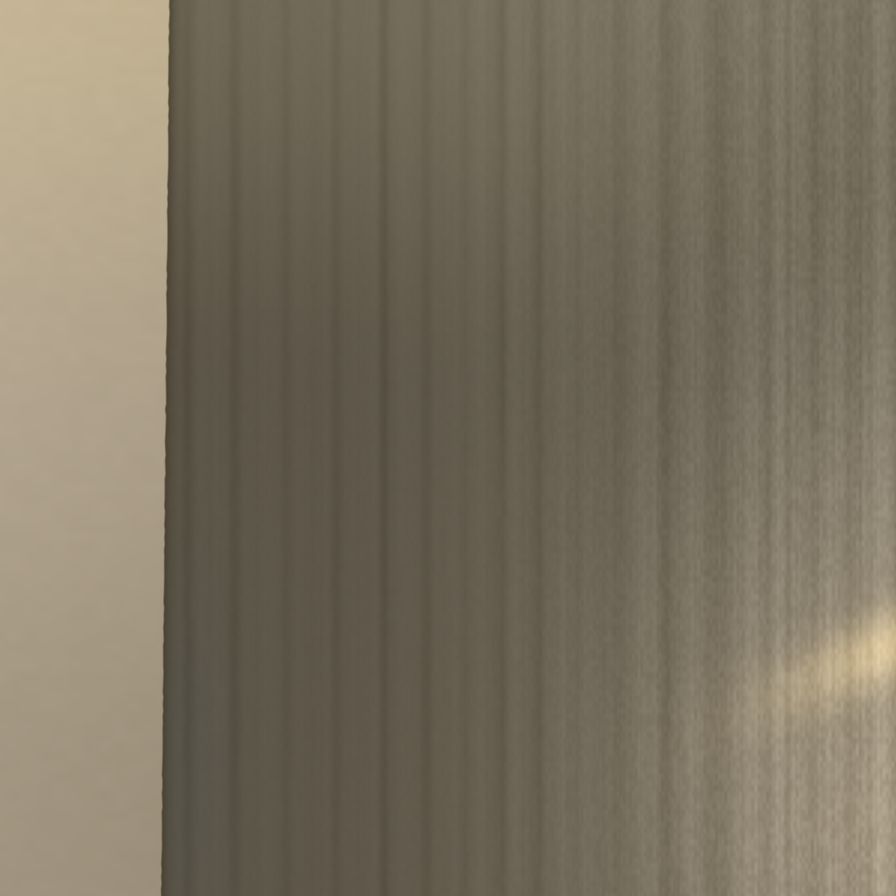
Reproduce this texture procedurally as a WebGL 1 fragment shader.

```glsl
precision highp float;
// Brushed metal beside a smooth pale panel, split by a thin dark seam.
// Warped periodic grooves and layered sine lines form the brushing;
// Gaussian lobes light the lower right, with a warm slanted highlight.

uniform vec2 u_resolution;

const vec3 PANEL_TOP = vec3(0.765, 0.705, 0.580);
const vec3 PANEL_MIDDLE = vec3(0.690, 0.637, 0.550);
const vec3 PANEL_BOTTOM = vec3(0.620, 0.570, 0.490);
const vec3 METAL = vec3(0.365, 0.338, 0.284);
const vec3 SEAM = vec3(0.245, 0.215, 0.150);
const vec3 SHEEN = vec3(0.240, 0.218, 0.192);
const vec3 HIGHLIGHT = vec3(0.250, 0.210, 0.125);
const float SEAM_BASE = 0.180;
const float SEAM_LEAN = 0.009;
const float GROOVE_SPACING = 0.0482;
const float GROOVE_START = 0.271;
const float GROOVE_DEPTH = 0.045;
const float LINE_DEPTH = 0.020;
const float GRAIN_DEPTH = 0.030;
const float TAU = 6.2831853;

float hash(vec2 p) {
  p = fract(p * vec2(0.1031, 0.1137));
  p += dot(p, p.yx + 33.33);
  return fract((p.x + p.y) * p.x * 17.0);
}

float valueNoise(vec2 p) {
  vec2 cell = floor(p);
  vec2 f = fract(p);
  f = f * f * (3.0 - 2.0 * f);
  float low = mix(hash(cell), hash(cell + vec2(1.0, 0.0)), f.x);
  float high = mix(hash(cell + vec2(0.0, 1.0)), hash(cell + 1.0), f.x);
  return mix(low, high, f.y);
}

float lobe(vec2 offset, vec2 radius) {
  vec2 q = offset / radius;
  return exp(-dot(q, q));
}

// Broad grooves: even spacing bent by a slow sine, uneven in depth.
float grooves(vec2 p) {
  float x = p.x + 0.0015 * (valueNoise(p * vec2(20.0, 60.0)) - 0.5);
  x -= 0.013 * sin(TAU * (x - 0.319) / 0.482);
  float phase = (x - GROOVE_START) / GROOVE_SPACING;
  float index = floor(phase + 0.5);
  float d = (phase - index) * GROOVE_SPACING;
  float depth = 0.55 + 0.45 * cos(TAU * (index - 3.0) / 3.5);
  float fade = 0.65 + 0.35 * valueNoise(vec2(index * 7.0, p.y * 5.0));
  return (0.35 + 0.65 * depth) * fade * exp(-d * d / 0.00004);
}

// Fine brushing: sines of rising frequency that drift slightly with height.
float brushLines(vec2 p) {
  float sum = 0.0;
  float frequency = 90.0;
  float weight = 0.5;
  for (int i = 0; i < 5; i++) {
    float drift = 0.35 * sin(p.y * 5.0 + float(i) * 2.1);
    float bend = 1.8 * sin(p.x * frequency * 0.37 + float(i));
    sum += weight * sin(p.x * frequency + bend + drift);
    frequency *= 1.71;
    weight *= 0.83;
  }
  return sum;
}

vec3 panelColor(vec2 p) {
  vec3 color = mix(PANEL_BOTTOM, PANEL_MIDDLE, smoothstep(0.0, 0.65, p.y));
  color = mix(color, PANEL_TOP, smoothstep(0.5, 1.05, p.y));
  float mottling = valueNoise(p * vec2(60.0, 90.0)) - 0.5;
  return color - 0.10 * (p.x - 0.09) + 0.010 * mottling;
}

vec3 metalColor(vec2 p) {
  // Ambient gradients
  vec3 color = METAL;
  color += vec3(0.080, 0.077, 0.062) * smoothstep(0.55, 1.05, p.y);
  color += vec3(0.045, 0.046, 0.042) * smoothstep(0.25, 0.80, p.x);
  color += vec3(-0.010, 0.0, 0.014) * lobe(p - vec2(0.19, 0.15), vec2(0.08, 0.25));

  // Reflected light
  float sheen = lobe(p - vec2(1.04, 0.08), vec2(0.30, 0.38));
  float haze = lobe(p - vec2(1.05, 0.52), vec2(0.20, 0.22));
  vec2 axis = normalize(vec2(0.90, 0.40));
  vec2 offset = p - vec2(1.02, 0.29);
  vec2 local = vec2(dot(offset, axis), dot(offset, vec2(-axis.y, axis.x)));
  float highlight = lobe(local, vec2(0.15, 0.038));
  color += SHEEN * sheen + vec3(0.070, 0.067, 0.064) * haze;
  color += HIGHLIGHT * highlight;

  // Brushing grows crisper toward the right and the light
  float detail = smoothstep(0.45, 0.95, p.x);
  float lit = 0.25 + 0.75 * detail + 0.9 * sheen + 0.5 * highlight;
  float grain = valueNoise(p * vec2(300.0, 150.0)) - 0.5;
  color -= GROOVE_DEPTH * grooves(p);
  color += LINE_DEPTH * lit * brushLines(p);
  color += GRAIN_DEPTH * (0.25 + detail + sheen) * grain;
  return color;
}

void main() {
  vec2 p = gl_FragCoord.xy / u_resolution;
  float aa = 1.2 / u_resolution.x;
  float ripple = 0.001 * (valueNoise(vec2(3.0, p.y * 140.0)) - 0.5);
  float side = p.x - SEAM_BASE - SEAM_LEAN * p.y + ripple;

  // Seam: a narrow dark line with a soft shadow on the metal
  vec3 metal = metalColor(p);
  float shadow = 0.75 * exp(-max(side, 0.0) / 0.007);
  metal = mix(metal, SEAM, shadow);
  vec3 color = mix(panelColor(p), metal, smoothstep(-aa, aa, side));
  gl_FragColor = vec4(clamp(color, 0.0, 1.0), 1.0);
}
```
